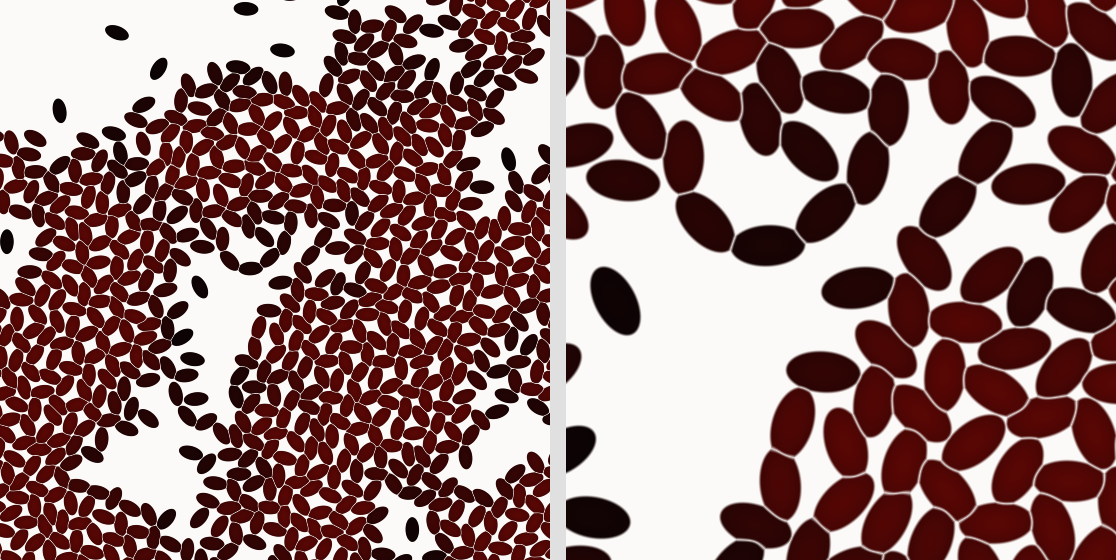
Left, the full canvas; right, a detail of the centre.
Reproduce this pattern procedurally as a WebGL 1 fragment shader.

```glsl
precision highp float;
// Dark red oval grains packed in loose clusters on a pale ground.
uniform vec2 u_resolution;

#define PITCH 0.032         // spacing of the grain lattice
#define GRAIN_LENGTH 0.0442
#define GRAIN_WIDTH 0.0243
#define SEAM 0.0005         // half gap between touching grains
#define SOFTNESS 0.0011     // half width of the smoothed edge
#define CLUSTER_SCALE 5.5   // clusters per canvas height
#define BARE_LEVEL 0.35     // density below which the ground shows
#define JITTER 0.4
#define ANGLE_SPREAD 1.6

const vec3 GROUND = vec3(0.99, 0.982, 0.973);
const vec3 DEEP_RED = vec3(0.345, 0.026, 0.016);
const vec3 NEAR_BLACK = vec3(0.045, 0.012, 0.016);
const mat2 TURN = mat2(0.9211, 0.3894, -0.3894, 0.9211);
const vec2 SEMI_AXES = 0.5 * vec2(GRAIN_LENGTH, GRAIN_WIDTH) / PITCH;

vec2 hash2(vec2 p) {
  vec3 q = fract(p.xyx * vec3(0.1031, 0.1030, 0.0973));
  q += dot(q, q.yzx + 33.33);
  return fract((q.xx + q.yz) * q.zy);
}

float noise(vec2 p) {
  vec2 i = floor(p), f = fract(p);
  f = f * f * (3.0 - 2.0 * f);
  float low = mix(hash2(i).x, hash2(i + vec2(1.0, 0.0)).x, f.x);
  float high = mix(hash2(i + vec2(0.0, 1.0)).x, hash2(i + 1.0).x, f.x);
  return mix(low, high, f.y);
}

// Crowding of the grains, thinned towards the upper left corner.
float density(vec2 cell) {
  vec2 p = (cell + 0.5) * PITCH * TURN;
  float clusters = 0.7 * noise(p * CLUSTER_SCALE + 17.0)
                 + 0.3 * noise(p * CLUSTER_SCALE * 2.3 + 41.0);
  float corner = 1.0 - smoothstep(0.05, 0.36, distance(p, vec2(0.06, 1.0)));
  return clusters - 0.45 * corner;
}

// Centre (xy) and long axis (zw) of a grain; absent grains are moved far off.
vec4 makeGrain(vec2 cell) {
  vec2 place = hash2(cell + 5.0), choice = hash2(cell + 73.0);
  float checker = mod(cell.x + cell.y, 2.0);
  float angle = 1.5708 * checker + 5.0 * noise(cell * 0.15 + 90.0)
              + ANGLE_SPREAD * (choice.x - 0.5);
  bool present = density(cell) + 0.12 * (choice.y - 0.5) > BARE_LEVEL
              || choice.y > 0.93;
  vec2 centre = cell + 0.5 + JITTER * (place - 0.5);
  return vec4(centre + (present ? 0.0 : 60.0), cos(angle), sin(angle));
}

// Shift that parts grain a from grain b, using an ellipse contact distance.
vec2 push(vec4 a, vec4 b) {
  vec2 apart = a.xy - b.xy;
  float gap = length(apart) + 0.0001;
  vec2 dir = apart / gap;
  float ratio = GRAIN_LENGTH * GRAIN_LENGTH / (GRAIN_WIDTH * GRAIN_WIDTH);
  float chi = (ratio - 1.0) / (ratio + 1.0);
  float along = dot(dir, a.zw), other = dot(dir, b.zw);
  float aligned = chi * dot(a.zw, b.zw);
  float plus = along + other, minus = along - other;
  float squeeze = plus * plus / (1.0 + aligned) + minus * minus / (1.0 - aligned);
  float contact = 2.0 * SEMI_AXES.y * inversesqrt(1.0 - 0.5 * chi * squeeze);
  return 0.45 * dir * max(contact - gap, 0.0);
}

// Normalised radius (x) and approximate signed distance (y) of a grain.
vec2 grainShape(vec2 p, vec4 grain) {
  vec2 d = p - grain.xy;
  vec2 local = vec2(dot(d, grain.zw), dot(d, vec2(-grain.w, grain.z)));
  vec2 q = local / SEMI_AXES + 0.0001;
  float radius = length(q);
  return vec2(radius, radius * (radius - 1.0) / length(q / SEMI_AXES));
}

void main() {
  vec2 p = TURN * gl_FragCoord.xy / u_resolution.y / PITCH;
  vec2 home = floor(p);

  // Scatter the grains around this point.
  vec4 loose[49];
  for (int y = 0; y < 7; y++)
    for (int x = 0; x < 7; x++)
      loose[y * 7 + x] = makeGrain(home + vec2(x, y) - 3.0);

  // First relaxation.
  vec4 settled[25];
  for (int y = 0; y < 5; y++)
    for (int x = 0; x < 5; x++) {
      vec4 grain = loose[(y + 1) * 7 + x + 1];
      vec2 shift = vec2(0.0);
      for (int j = 0; j < 3; j++)
        for (int i = 0; i < 3; i++)
          if (i != 1 || j != 1) shift += push(grain, loose[(y + j) * 7 + x + i]);
      settled[y * 5 + x] = grain + vec4(shift, 0.0, 0.0);
    }

  // Second relaxation, then keep the two nearest grains.
  float nearest = 9.0, second = 9.0, radius = 1.0;
  vec2 owner = home;
  for (int y = 0; y < 3; y++)
    for (int x = 0; x < 3; x++) {
      vec4 grain = settled[(y + 1) * 5 + x + 1];
      vec2 shift = vec2(0.0);
      for (int j = 0; j < 3; j++)
        for (int i = 0; i < 3; i++)
          if (i != 1 || j != 1) shift += push(grain, settled[(y + j) * 5 + x + i]);
      vec2 shape = grainShape(p, grain + vec4(shift, 0.0, 0.0));
      second = min(second, max(nearest, shape.y));
      if (shape.y < nearest) {
        nearest = shape.y;
        radius = shape.x;
        owner = home + vec2(x, y) - 1.0;
      }
    }

  // Crowded grains glow redder; rims are darker and seams stay pale.
  float edge = max(nearest, 0.5 * (nearest - second) + SEAM / PITCH);
  float soft = max(SOFTNESS, 0.5 / u_resolution.y) / PITCH;
  float cover = 1.0 - smoothstep(-soft, soft, edge);
  vec3 skin = mix(NEAR_BLACK, DEEP_RED, smoothstep(0.22, 0.57, density(owner)));
  skin *= 1.0 - 0.2 * min(radius * radius, 1.0);
  gl_FragColor = vec4(mix(GROUND, skin, cover), 1.0);
}
```
